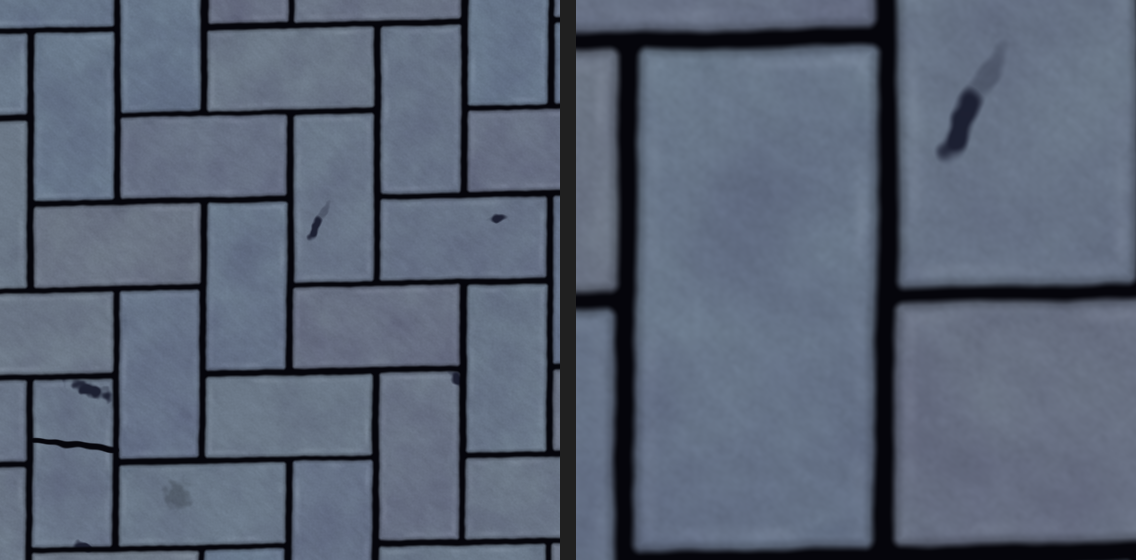
Left, the full canvas; right, a detail of the centre.
Write a three.js fragment shader that draws this texture.

```glsl
// Herringbone paving of worn blue-grey stone blocks with dark open joints.
varying vec2 vUv;

#define CELLS 6.46                      // block widths across the canvas
#define ORIGIN vec2(0.655, 0.705)       // grid phase at the upper left
#define TILT vec2(0.03, 0.13)           // lean of columns and rows, in cells
#define JOINT vec2(0.036, 0.031)        // half joint width, in cells
#define CORNER 0.035                    // corner radius, in cells
#define SOFT 0.019                      // edge softness, in cells
#define JITTER 0.014                    // block misplacement, in cells
#define WOBBLE 0.014                    // edge roughness, in cells
#define STONE_PALE vec3(0.415, 0.467, 0.530)
#define STONE_VIOLET vec3(0.378, 0.410, 0.505)
#define JOINT_COLOR vec3(0.018, 0.019, 0.042)
#define CHIP_COLOR vec3(0.07, 0.08, 0.15)

vec2 hash2(vec2 p) {
  vec2 q = vec2(dot(p, vec2(127.1, 311.7)), dot(p, vec2(269.5, 183.3)));
  return fract(sin(q) * 43758.55);
}

float gradDot(vec2 cell, vec2 corner, vec2 f) {
  return dot(hash2(cell + corner) * 2.0 - 1.0, f - corner);
}

float gradientNoise(vec2 p) {
  vec2 i = floor(p), f = fract(p);
  vec2 u = f * f * f * (f * (f * 6.0 - 15.0) + 10.0);
  vec2 e = vec2(1.0, 0.0);
  return mix(mix(gradDot(i, e.yy, f), gradDot(i, e.xy, f), u.x),
             mix(gradDot(i, e.yx, f), gradDot(i, e.xx, f), u.x), u.y);
}

float fbm(vec2 p) {
  float sum = 0.0, amp = 0.6;
  for (int i = 0; i < 4; i++) {
    sum += amp * gradientNoise(p);
    p = mat2(0.8, 0.6, -0.6, 0.8) * p * 2.03 + 7.3;
    amp *= 0.55;
  }
  return sum;
}

mat2 rotation(float a) {
  return mat2(cos(a), -sin(a), sin(a), cos(a));
}

float roundedBox(vec2 p, vec2 halfSize, float r) {
  vec2 q = abs(p) - halfSize + r;
  return length(max(q, 0.0)) + min(max(q.x, q.y), 0.0) - r;
}

float segment(vec2 p, vec2 a, vec2 b) {
  vec2 ab = b - a;
  return length(p - a - ab * clamp(dot(p - a, ab) / dot(ab, ab), 0.0, 1.0));
}

// Ragged elliptical spot, 1 at its centre
float spot(vec2 p, vec2 centre, float angle, vec2 radius) {
  float r = length(rotation(angle) * (p - centre) / radius);
  return 1.0 - smoothstep(0.45, 1.15, r + 0.7 * gradientNoise(p * 75.0));
}

void main() {
  // Grid with rows counted downwards, slightly sheared and wavy
  vec2 fromTop = vec2(vUv.x, 1.0 - vUv.y);
  vec2 grid = fromTop * CELLS + ORIGIN + TILT * (fromTop.yx - 0.5);
  vec2 wave = vec2(gradientNoise(grid * 2.3), gradientNoise(grid * 2.3 + 31.7));
  vec2 rough = vec2(gradientNoise(grid * 9.0 + 5.1), gradientNoise(grid * 9.0 + 47.0));
  vec2 p = grid + WOBBLE * (wave + 0.6 * rough);

  // Each diagonal step selects one half of a lying or standing block
  vec2 cell = floor(p);
  float phase = mod(cell.x + cell.y, 4.0);
  bool lying = phase < 1.5;
  vec2 size = lying ? vec2(2.0, 1.0) : vec2(1.0, 2.0);
  vec2 block = cell - (size - 1.0) * mod(phase, 2.0);

  // Block outline
  vec2 rnd = hash2(block + 3.7), rnd2 = hash2(block + 19.1);
  vec2 local = p - block - 0.5 * size + JITTER * (rnd - 0.5);
  local = rotation((rnd2.x - 0.5) * 0.016) * local;
  float d = roundedBox(local, 0.5 * size - JOINT, CORNER);
  float stone = 1.0 - smoothstep(-SOFT, SOFT, d);

  // Stone tint, clouding, brushed streaks and fine grain
  vec2 seeded = grid + rnd * 13.0;
  float cloud = fbm(seeded * 1.7);
  float streak = fbm(rotation(0.7) * seeded * vec2(5.0, 13.0));
  float grain = gradientNoise(grid * 34.0);
  float violet = 0.3 + 0.6 * (rnd.y - 0.5) + 0.25 * (vUv.x - 0.5) - 0.9 * cloud
               + 0.22 * local.y / size.y;
  vec3 color = mix(STONE_PALE, STONE_VIOLET, clamp(violet, 0.0, 1.0));
  color += vec3(0.012, 0.0, -0.012) * (rnd2.y - 0.5) * 2.0;
  color *= 1.0 + 0.09 * cloud + 0.09 * streak + 0.045 * grain;

  // Worn pale rim, then a darker shoulder towards the joint
  float rim = exp(-pow((d + 0.065) / 0.028, 2.0));
  color += 0.035 * rim * (0.4 + 2.0 * gradientNoise(grid * 4.0));
  color *= 1.0 - 0.22 * smoothstep(-0.05, 0.0, d);

  // Stain, gouges, broken corners and one cracked block
  color *= 1.0 - 0.2 * spot(vUv, vec2(0.316, 0.115), 0.0, vec2(0.028));
  float chip = spot(vUv, vec2(0.562, 0.592), 1.15, vec2(0.027, 0.009));
  chip = max(chip, 0.3 * spot(vUv, vec2(0.578, 0.622), 1.0, vec2(0.027, 0.007)));
  chip = max(chip, spot(vUv, vec2(0.889, 0.610), 0.15, vec2(0.018, 0.007)));
  chip = max(chip, spot(vUv, vec2(0.163, 0.304), -0.35, vec2(0.045, 0.014)));
  chip = max(chip, spot(vUv, vec2(0.815, 0.324), -0.9, vec2(0.020, 0.010)));
  chip = max(chip, spot(vUv, vec2(0.150, 0.023), -0.3, vec2(0.022, 0.009)));
  color = mix(color, CHIP_COLOR, 0.88 * chip);
  float crack = segment(vUv + 0.008 * gradientNoise(vUv * 32.0),
                        vec2(0.060, 0.213), vec2(0.208, 0.197));
  color = mix(JOINT_COLOR, color, smoothstep(0.003, 0.007, crack));

  gl_FragColor = vec4(mix(JOINT_COLOR, color, stone), 1.0);
}
```
